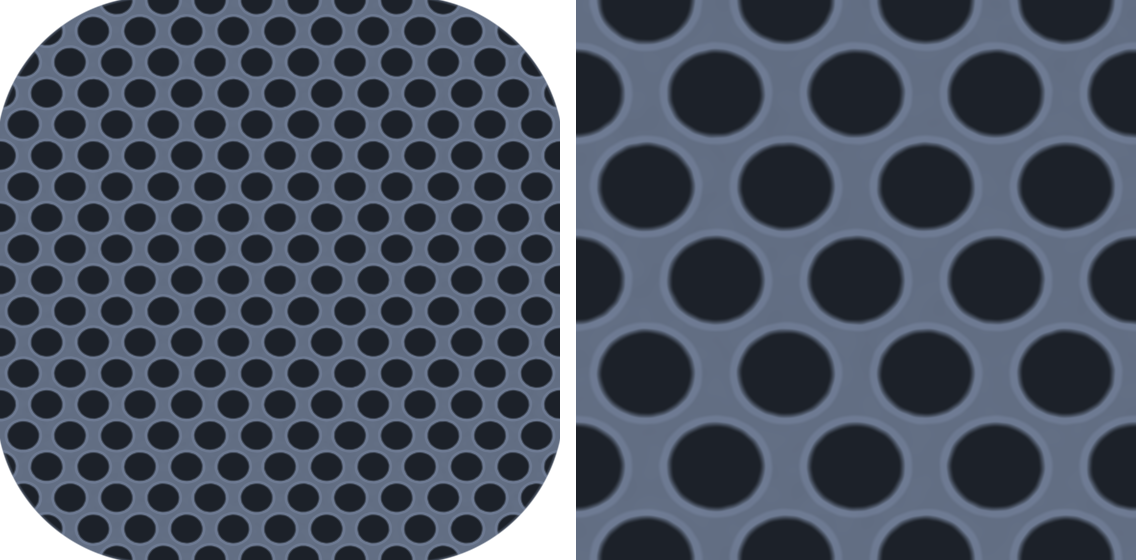
Left, the full canvas; right, a detail of the centre.
This pattern is drawn by a Shadertoy shader. Its source:

```glsl
// Perforated steel-blue plate with staggered oval holes, pale rims and rounded corners.
// Two interleaved rectangular lattices give the nearest hole as a distance;
// smoothsteps shade hole, rim and plate, and gradient noise mottles them faintly.

vec2 hashGradient(vec2 cell) {
    vec2 h = vec2(dot(cell, vec2(127.1, 311.7)), dot(cell, vec2(269.5, 183.3)));
    return 2.0 * fract(sin(h) * 43758.5) - 1.0;
}

float gradientNoise(vec2 p) {
    vec2 i = floor(p), f = fract(p);
    vec2 u = f * f * (3.0 - 2.0 * f);
    vec2 e = vec2(0.0, 1.0);
    float low = mix(dot(hashGradient(i), f),
                    dot(hashGradient(i + e.yx), f - e.yx), u.x);
    float high = mix(dot(hashGradient(i + e.xy), f - e.xy),
                     dot(hashGradient(i + e.yy), f - e.yy), u.x);
    return mix(low, high, u.y);
}

// Approximate signed distance to the nearest hole: 12 columns, 18 staggered rows
float holeDistance(vec2 uv) {
    float d = 1.0;
    for (int i = 0; i < 2; i++) {
        vec2 offset = i == 0 ? vec2(0.0, 0.5) : vec2(0.5, 0.0);
        vec2 p = (fract(uv * vec2(12.0, 9.0) + offset + 0.5) - 0.5) / vec2(12.0, 9.0);
        d = min(d, (length(p / vec2(0.0277, 0.0251)) - 1.0) * 0.0264);
    }
    return d;
}

float roundedBox(vec2 p, float halfSize, float radius) {
    vec2 q = abs(p) - halfSize + radius;
    return length(max(q, 0.0)) + min(max(q.x, q.y), 0.0) - radius;
}

void mainImage(out vec4 fragColor, in vec2 fragCoord) {
    vec2 uv = fragCoord / iResolution.xy;
    float pixel = 1.0 / iResolution.y;

    // Slightly irregular punched edge
    float hole = holeDistance(uv) + 0.0005 * gradientNoise(uv * 150.0);
    float outline = roundedBox(uv - 0.5, 0.5065, 0.281);

    // Plate with a thin pale rim around each hole
    vec3 color = vec3(0.385, 0.432, 0.515);
    float rim = smoothstep(0.0005, 0.002, hole) * (1.0 - smoothstep(0.0042, 0.0068, hole));
    color = mix(color, vec3(0.43, 0.48, 0.575), rim);
    color *= 1.0 + 0.025 * gradientNoise(uv * 70.0);

    // Dark holes, softened where the outer edge cuts them
    float soft = max(0.0023, pixel);
    float opening = 1.0 - smoothstep(-soft, soft, hole);
    opening *= 1.0 - 0.6 * smoothstep(-0.006, 0.0, outline);
    color = mix(color, vec3(0.11, 0.13, 0.16), opening);

    // White beyond the rounded corners
    color = mix(color, vec3(1.0), smoothstep(-pixel, pixel, outline));
    fragColor = vec4(color, 1.0);
}
```
